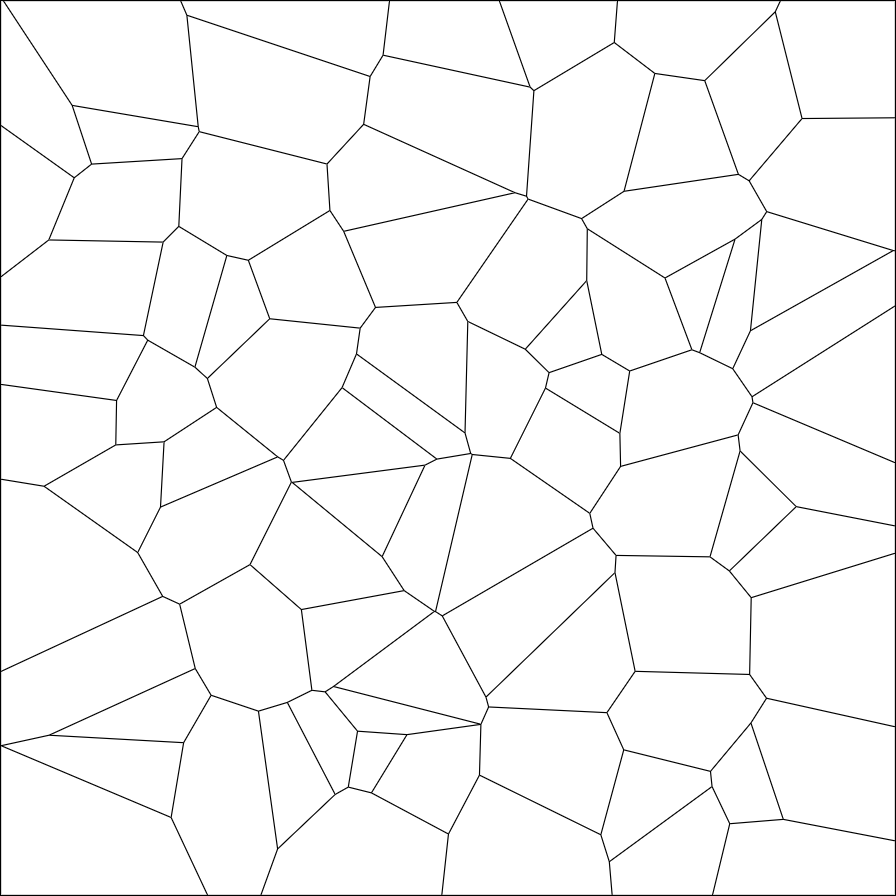
Write a Shadertoy shader that draws this pattern.

```glsl
// Voronoi diagram: thin black cell walls on white, inside a thin frame.
// Strongly jittered lattice sites give irregular cells; each wall is the
// exact bisector between the nearest site and one of its neighbours.

const int SITES_PER_SIDE = 9;
const int SITE_COUNT = SITES_PER_SIDE * SITES_PER_SIDE;
const float JITTER = 1.5;             // in lattice steps
const float MARGIN = 0.03;            // inset of the lattice
const float LINE_WIDTH = 1.0 / 768.0; // in canvas units
const vec3 PAPER = vec3(1.0);
const vec3 INK = vec3(0.0);

// Integer mixing, uniform in 0..1.
float hash(uint n) {
    n = (n ^ 61u) ^ (n >> 16);
    n *= 9u;
    n ^= n >> 4;
    n *= 668265261u;
    n ^= n >> 15;
    return float(n & 65535u) / 65535.0;
}

// Position of one site on the unit canvas.
vec2 sitePosition(int index, float jitter, float margin) {
    vec2 cell = vec2(index % SITES_PER_SIDE, index / SITES_PER_SIDE);
    uint seed = uint(index) * 2u + 1733u;
    vec2 offset = vec2(hash(seed), hash(seed + 1u)) - 0.5;
    vec2 unit = (cell + 0.5 + jitter * offset) / float(SITES_PER_SIDE);
    return mix(vec2(margin), vec2(1.0 - margin), unit);
}

// Distance from p to the closest wall between cells.
float wallDistance(vec2 p, float jitter, float margin) {
    // Find the site that owns this point.
    int owner = 0;
    vec2 nearest = vec2(0.0);
    float best = 1e6;
    for (int i = 0; i < SITE_COUNT; i++) {
        vec2 site = sitePosition(i, jitter, margin);
        vec2 delta = site - p;
        float d = dot(delta, delta);
        if (d < best) {
            best = d;
            nearest = site;
            owner = i;
        }
    }

    // Measure to the bisector with every other site.
    float wall = 1e6;
    for (int i = 0; i < SITE_COUNT; i++) {
        if (i == owner) continue;
        vec2 site = sitePosition(i, jitter, margin);
        vec2 across = site - nearest;
        vec2 middle = 0.5 * (site + nearest);
        wall = min(wall, dot(middle - p, across) / max(length(across), 1e-5));
    }
    return wall;
}

// Share of a pixel covered by a line whose centre lies at distance d.
float lineCoverage(float d, float width, float pixel) {
    float outer = clamp((d + 0.5 * width) / pixel + 0.5, 0.0, 1.0);
    float inner = clamp((d - 0.5 * width) / pixel + 0.5, 0.0, 1.0);
    return outer - inner;
}

// Distance from p to the nearest side of the unit canvas.
float frameDistance(vec2 p) {
    vec2 side = min(p, 1.0 - p);
    return min(side.x, side.y);
}

void mainImage(out vec4 fragColor, in vec2 fragCoord) {
    vec2 p = fragCoord / iResolution.xy;
    float pixel = 1.0 / min(iResolution.x, iResolution.y);

    float walls = lineCoverage(wallDistance(p, JITTER, MARGIN), LINE_WIDTH, pixel);
    float frame = lineCoverage(frameDistance(p) - 0.5 * LINE_WIDTH, LINE_WIDTH, pixel);

    fragColor = vec4(mix(PAPER, INK, max(walls, frame)), 1.0);
}
```
